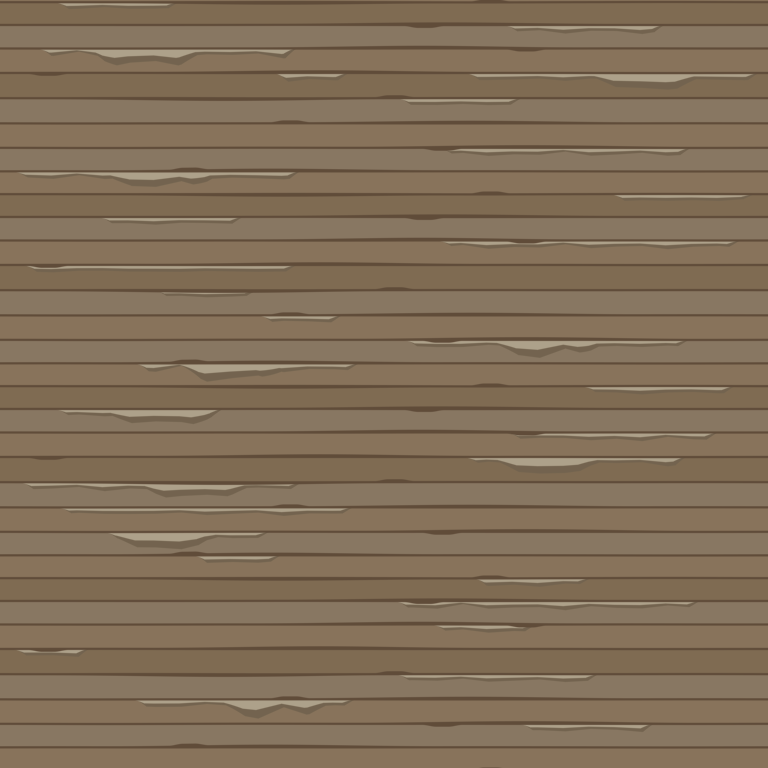
Reproduce this texture procedurally as a three.js fragment shader.

```glsl
varying vec2 vUv;

const float BOARDS = 32.0;
const float CYCLE = 8.0;            // boards before tints and seams repeat
const float SEAM_HALF = 0.046;      // heights are in boards, widths in canvases
const float SEAM_SHIFT = 0.09;
const float SEAM_SWAY = 0.07;
const float SWELL_HEIGHT = 0.065;
const float KNOB_HEIGHT = 0.075;
const float CHIP_DEPTH = 0.15;
const float CHIP_JAG = 0.2;
const float CHIP_KNOTS = 30.0;
const float CHIP_TAPER = 0.018;
const float GOUGE_DEPTH = 0.19;
const float SHADE_STRETCH = 1.8;
const float SHADE_SLIP = 0.003;
const float SOFT = 0.035;

const vec3 DARK_BOARD = vec3(0.498, 0.420, 0.322);
const vec3 GREY_BOARD = vec3(0.535, 0.468, 0.385);
const vec3 TAN_BOARD = vec3(0.533, 0.452, 0.357);
const vec3 SEAM = vec3(0.375, 0.297, 0.225);
const vec3 CHIP = vec3(0.680, 0.630, 0.540);
const vec3 SHADE = vec3(0.450, 0.390, 0.310);

float hash(float a, float b) {
  return fract(sin(a * 127.1 + b * 311.7 + 4.3) * 4375.85);
}

// One-dimensional gradient noise, about -0.5 to 0.5
float gradientNoise(float x, float seed) {
  float i = floor(x);
  float f = x - i;
  float g0 = hash(i, seed) * 2.0 - 1.0;
  float g1 = hash(i + 1.0, seed) * 2.0 - 1.0;
  float u = f * f * f * (f * (f * 6.0 - 15.0) + 10.0);
  return mix(g0 * f, g1 * (f - 1.0), u);
}

// Noise joined by straight facets for splintered edges
float facetNoise(float x, float seed) {
  float i = floor(x);
  float a = gradientNoise(i * 0.73 + 0.4, seed);
  float b = gradientNoise((i + 1.0) * 0.73 + 0.4, seed);
  return mix(a, b, x - i);
}

float cover(float d) {
  return smoothstep(-SOFT, SOFT, d);
}

float seamHeight(float row) {
  return row + SEAM_SHIFT - SEAM_SWAY * sin(6.28318 * row / CYCLE);
}

// Half thickness of a seam on one side: +1 above, -1 below
float seamHalf(float row, float x, float side) {
  float k = mod(row, CYCLE);
  float swellSide = hash(k, 1.0) < 0.65 ? 1.0 : -1.0;
  float knobSide = hash(k, 2.0) < 0.65 ? 1.0 : -1.0;
  float swell = 1.0 - smoothstep(0.0, 0.22, abs(x - mix(0.25, 0.75, hash(k, 3.0))));
  float knob = 1.0 - smoothstep(0.008, 0.026, abs(x - mix(0.05, 0.9, hash(k, 4.0))));
  float waver = 0.025 * gradientNoise(x * 4.0, k + 20.0);
  return SEAM_HALF + side * waver
    + SWELL_HEIGHT * swell * step(0.0, side * swellSide)
    + KNOB_HEIGHT * knob * step(0.0, side * knobSide);
}

// Depth of the chipped edge below a seam; negative where there is none
float chipDepth(float row, float slot, float x) {
  float seed = row * 2.0 + slot;
  float favoured = step(0.5, hash(row, 5.0));
  float chance = slot == favoured ? 0.88 : 0.15;
  float span = mix(0.10, 0.42, pow(hash(seed, 6.0), 1.4));
  float start = slot * 0.5 + 0.01 + hash(seed, 7.0) * (0.48 - span);
  float inside = min(x - start, start + span - x);
  float taper = clamp(inside / CHIP_TAPER, 0.0, 1.0);
  float jag = facetNoise(x * CHIP_KNOTS, seed + 40.0);
  float body = max(CHIP_DEPTH + CHIP_JAG * jag, 0.06);

  // Some long chips hold a deeper gouge
  float gouged = step(0.2, span) * step(hash(seed, 8.0), 0.4);
  float center = start + span * mix(0.35, 0.65, hash(seed, 9.0));
  float gouge = clamp((0.065 - abs(x - center)) / 0.025, 0.0, 1.0);
  body += gouged * gouge * GOUGE_DEPTH * (1.0 + jag);
  return hash(seed, 10.0) < chance ? mix(-0.05, body, taper) : -0.05;
}

vec3 boardColor(float row) {
  float k = mod(row, CYCLE);
  float tint = k < 5.5 ? mod(k, 3.0) : k - 5.0;
  return tint < 0.5 ? DARK_BOARD : (tint < 1.5 ? GREY_BOARD : TAN_BOARD);
}

void main() {
  float x = vUv.x;
  float y = (1.0 - vUv.y) * BOARDS;
  float row = floor(y);
  if (y < seamHeight(row)) row -= 1.0;
  float below = y - seamHeight(row);
  float above = seamHeight(row + 1.0) - y;

  vec3 color = boardColor(row);

  // Chipped edges and the shade under them
  for (int i = 0; i < 2; i++) {
    float slot = float(i);
    float shade = chipDepth(row, slot, x - SHADE_SLIP) * SHADE_STRETCH;
    color = mix(color, SHADE, cover(shade - below));
    color = mix(color, CHIP, cover(chipDepth(row, slot, x) - below));
  }

  // Seams between boards
  float seam = max(cover(seamHalf(row, x, -1.0) - below),
                   cover(seamHalf(row + 1.0, x, 1.0) - above));
  color = mix(color, SEAM, seam);

  gl_FragColor = vec4(color, 1.0);
}
```
